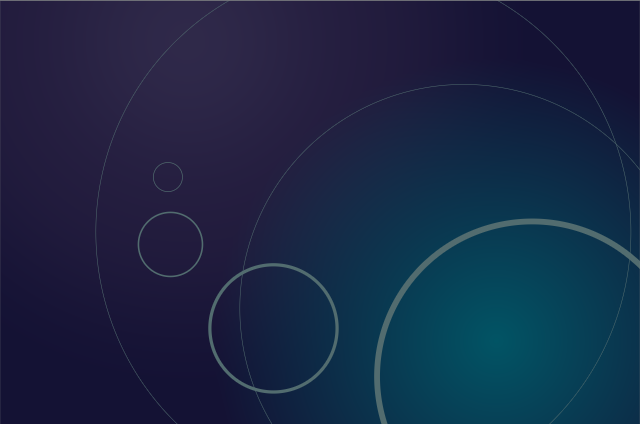
Give the GLSL for this background, as a Shadertoy shader.

```glsl
#define NAVY vec3(0.078, 0.070, 0.204)
#define PLUM vec3(0.137, 0.112, 0.243)
#define MAUVE vec3(0.184, 0.160, 0.288)
#define TEAL vec3(0.005, 0.330, 0.395)
#define RING_COLOR vec3(0.320, 0.425, 0.435)
#define FRAME_COLOR vec3(0.480, 0.490, 0.500)
#define MAUVE_CENTER vec2(0.441, 0.902)
#define MAUVE_RADIUS 0.85
#define TEAL_CENTER vec2(1.171, 0.196)
#define TEAL_RADIUS 0.667
#define FRAME_WIDTH 0.0020

const int RING_COUNT = 6;

// Each ring: center x, center y, radius, stroke width
const vec4 RINGS[RING_COUNT] = vec4[](
    vec4(0.857, 0.453, 0.6310, 0.0012),
    vec4(1.094, 0.2725, 0.5284, 0.0012),
    vec4(0.396, 0.5824, 0.0343, 0.0016),
    vec4(0.402, 0.4235, 0.0755, 0.0037),
    vec4(0.645, 0.2255, 0.1500, 0.0076),
    vec4(1.255, 0.1120, 0.3657, 0.0137)
);

// Fraction of a pixel covered by a stroke, also valid for hairlines
float strokeCoverage(float dist, float width, float pixel) {
    float inner = max(dist - 0.5 * width, -0.5 * pixel);
    float outer = min(dist + 0.5 * width, 0.5 * pixel);
    return max(outer - inner, 0.0) / pixel;
}

// Navy field with a mauve glow above and a teal glow below
vec3 background(vec2 p) {
    float mauveDist = length(p - MAUVE_CENTER) / MAUVE_RADIUS;
    vec3 color = mix(MAUVE, PLUM, smoothstep(0.0, 0.55, mauveDist));
    color = mix(color, NAVY, smoothstep(0.45, 1.0, mauveDist));
    float teal = max(1.0 - length(p - TEAL_CENTER) / TEAL_RADIUS, 0.0);
    return mix(color, TEAL, teal);
}

void mainImage(out vec4 fragColor, in vec2 fragCoord) {
    float pixel = 1.0 / iResolution.y;
    vec2 p = fragCoord * pixel;
    float aspect = iResolution.x * pixel;
    vec3 color = background(p);

    // Outlined circles
    for (int i = 0; i < RING_COUNT; i++) {
        vec4 ring = RINGS[i];
        float dist = length(p - ring.xy) - ring.z;
        color = mix(color, RING_COLOR, strokeCoverage(dist, ring.w, pixel));
    }

    // Pale top edge and fainter sides
    float top = strokeCoverage(1.0 - p.y, FRAME_WIDTH * 2.0, pixel);
    float side = strokeCoverage(min(p.x, aspect - p.x), FRAME_WIDTH, pixel);
    color = mix(color, FRAME_COLOR, max(top, 0.4 * side));

    fragColor = vec4(color, 1.0);
}
```
